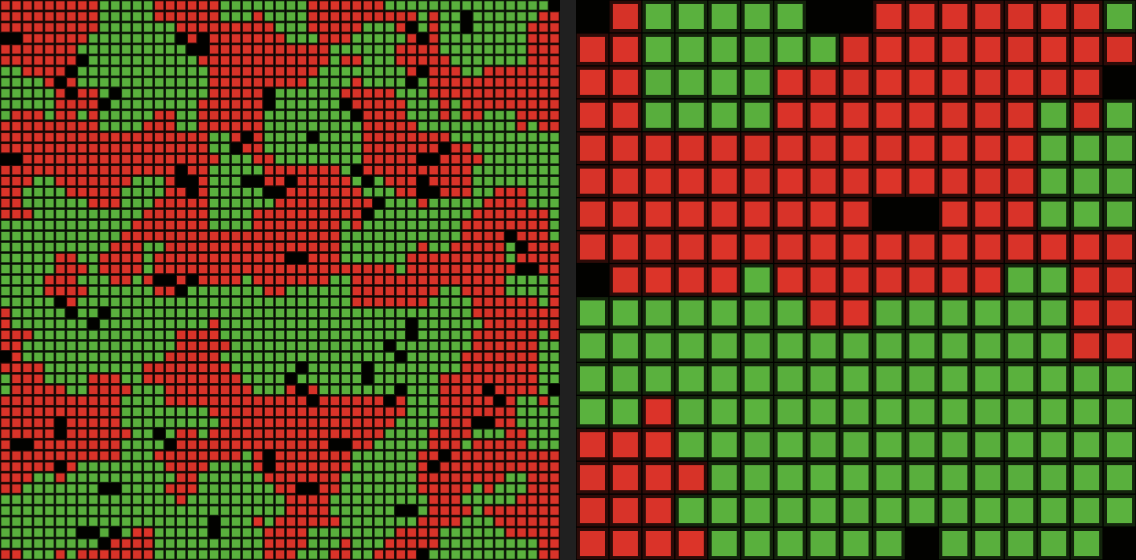
Left, the full canvas; right, a detail of the centre.
Write a Shadertoy shader that draws this pattern.

```glsl
// Grid of small red and green square tiles in noise-shaped patches, with scattered black gaps.

const float CELLS       = 51.0;   // tiles along the canvas height
const float TILE_SIZE   = 0.76;   // bright face, as a share of the cell
const float RIM_SIZE    = 0.96;   // dim border around the face
const float RIM_LIGHT   = 0.20;   // brightness of the border
const float PATCH_FREQ  = 0.125;  // patch noise cycles per cell
const float DETAIL      = 0.55;   // weight of the finer noise octave
const float JITTER      = 0.10;   // per-tile raggedness of patch edges
const float RED_BIAS    = 0.01;   // shifts the balance toward red
const float GAP_SEEDS   = 0.023;  // share of cells that start a gap
const float SHADE_RANGE = 0.03;   // brightness variation between tiles

const vec3 RED   = vec3(0.85, 0.20, 0.16);
const vec3 GREEN = vec3(0.35, 0.69, 0.24);
const vec3 BLACK = vec3(0.006, 0.006, 0.0);

// Integer hash: three independent values in 0..1 per lattice point.
vec3 hash3(vec2 p, uint seed) {
    uvec3 v = uvec3(uvec2(ivec2(p) + 4096), seed);
    v = v * 1664525u + 1013904223u;
    v.x += v.y * v.z; v.y += v.z * v.x; v.z += v.x * v.y;
    v ^= v >> 16u;
    v.x += v.y * v.z; v.y += v.z * v.x; v.z += v.x * v.y;
    return vec3(v >> 8u) / 16777216.0;
}

float cornerSlope(vec2 corner, vec2 offset, uint seed) {
    float angle = 6.28319 * hash3(corner, seed).x;
    return dot(vec2(cos(angle), sin(angle)), offset);
}

float gradientNoise(vec2 p, uint seed) {
    vec2 i = floor(p), f = p - i;
    vec2 u = f * f * f * (f * (f * 6.0 - 15.0) + 10.0);
    vec2 e = vec2(1.0, 0.0);
    float low  = mix(cornerSlope(i, f, seed),
                     cornerSlope(i + e.xy, f - e.xy, seed), u.x);
    float high = mix(cornerSlope(i + e.yx, f - e.yx, seed),
                     cornerSlope(i + e.xx, f - e.xx, seed), u.x);
    return mix(low, high, u.y);
}

// Each gap seed blacks out its own cell and one random neighbour.
bool isGap(vec2 cell) {
    for (int y = -1; y <= 1; y++)
    for (int x = -1; x <= 1; x++) {
        vec2 toSeed = vec2(x, y);
        vec3 h = hash3(cell + toSeed, 7u);
        vec2 spread = floor(h.yz * 3.0) - 1.0;
        bool reached = toSeed == vec2(0.0) || spread == -toSeed;
        if (h.x < GAP_SEEDS && reached) return true;
    }
    return false;
}

vec3 tileColor(vec2 cell) {
    vec2 p = (cell + 0.37) * PATCH_FREQ;
    vec3 h = hash3(cell, 3u);
    float field = gradientNoise(p, 11u)
                + DETAIL * gradientNoise(p * 2.1 + 5.3, 23u)
                + JITTER * (h.x - 0.5);
    vec3 base = field > RED_BIAS ? GREEN : RED;
    return base * (1.0 + SHADE_RANGE * (h.y - 0.5));
}

// Antialiased coverage of a centred square of the given size.
float squareMask(vec2 local, float size, float pixel) {
    vec2 inside = 0.5 * size - abs(local);
    vec2 cover = clamp(inside / pixel + 0.5, 0.0, 1.0);
    return cover.x * cover.y;
}

void mainImage(out vec4 fragColor, in vec2 fragCoord) {
    vec2 grid = fragCoord / iResolution.y * CELLS;
    vec2 cell = floor(grid);
    vec2 local = grid - cell - 0.5;
    float pixel = CELLS / iResolution.y;

    vec3 color = BLACK;
    if (!isGap(cell)) {
        float face = squareMask(local, TILE_SIZE, pixel);
        float rim = squareMask(local, RIM_SIZE, pixel);
        color = mix(BLACK, tileColor(cell), mix(RIM_LIGHT * rim, 1.0, face));
    }
    fragColor = vec4(color, 1.0);
}
```
